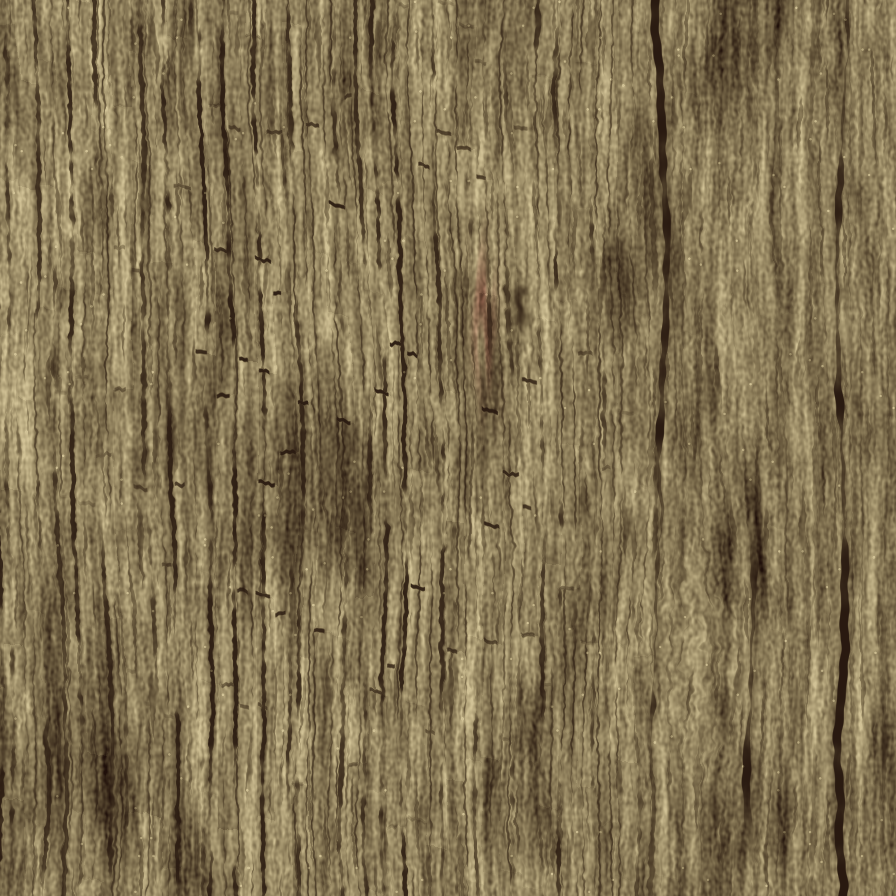
Give the GLSL for this texture, as a WebGL 2 fragment shader.

```glsl
#version 300 es
precision highp float;
// Weathered wooden board with upright fibres, splintered strips and deep cracks.
uniform vec2 u_resolution;
out vec4 fragColor;

vec2 hash2(vec2 p) {
  vec3 q = fract(p.xyx * vec3(0.1031, 0.1030, 0.0973));
  q += dot(q, q.yzx + 33.33);
  return fract((q.xx + q.yz) * q.zy);
}

float corner(vec2 cell, vec2 offset, vec2 f) {
  return dot(hash2(cell + offset) * 2.0 - 1.0, f - offset);
}

// Gradient noise, roughly -0.7 to 0.7
float noise(vec2 p) {
  vec2 i = floor(p), f = p - i;
  vec2 u = f * f * f * (f * (f * 6.0 - 15.0) + 10.0);
  return mix(mix(corner(i, vec2(0, 0), f), corner(i, vec2(1, 0), f), u.x),
             mix(corner(i, vec2(0, 1), f), corner(i, vec2(1, 1), f), u.x), u.y);
}

// Dark core of a slit with a soft shadow beside it
float slit(float dist, float halfWidth, float shadow) {
  float core = 1.0 - smoothstep(halfWidth - 0.0011, halfWidth + 0.0011, abs(dist));
  return max(core, shadow * exp(-abs(dist) * 190.0));
}

// Scattered upright grooves that open and close along their length
// x: darkness, y: light on the lip to the right of the groove
vec2 grooves(vec2 p, float columns, float halfWidth, float seed) {
  vec2 result = vec2(0.0);
  for (int i = -1; i <= 1; i++) {
    float id = floor(p.x * columns) + float(i);
    vec2 h = hash2(vec2(id, seed));
    float centre = (id + 0.1 + 0.8 * h.x) / columns + 0.004 * noise(vec2(id * 7.3, p.y * 5.0));
    float along = noise(vec2(id * 5.7 + seed, p.y * (2.5 + 4.0 * h.y)))
                + 0.5 * noise(vec2(id * 3.1, p.y * 21.0))
                + 0.35 * noise(vec2(id * 9.7, p.y * 60.0));
    float opening = smoothstep(-0.2, 0.3, along + 0.4 * (h.y - 0.5));
    float dist = p.x - centre;
    float dark = opening * slit(dist, halfWidth * (0.2 + 0.8 * opening), 0.45);
    float lip = opening * exp(-pow((dist - 2.2 * halfWidth) * 450.0, 2.0));
    result = max(result, vec2(dark * (0.7 + 0.3 * h.y), lip));
  }
  return result;
}

// x: tone of a broken strip, y: darkness of the gash across its end
vec2 splinters(vec2 p) {
  float column = p.x * 46.0 + 0.3 * noise(p * vec2(9.0, 14.0));
  float id = floor(column), across = column - id;
  vec2 h = hash2(vec2(id, 71.0));
  float rate = 5.0 + 4.0 * h.y;
  float slant = 0.09 * (h.y - 0.25) * across + 0.03 * noise(vec2(column * 4.0, p.y * 8.0));
  float run = p.y * rate + h.x * 9.0 + slant;
  float joint = floor(run + 0.5);
  float gap = abs(run - joint) / rate;
  vec2 j = hash2(vec2(joint, id + 13.0));
  float end = 0.5 + 0.5 * j.y;
  float span = smoothstep(0.0, 0.1, across) * smoothstep(end, end - 0.1, across);
  float gash = step(0.5, j.x) * span * (1.0 - smoothstep(0.001, 0.0035, gap));
  return vec2(hash2(vec2(id, floor(run))).x - 0.5, gash);
}

// Long ragged cracks through the right side of the board
float longCracks(vec2 p) {
  float dark = 0.0;
  for (int i = 0; i < 3; i++) {
    float k = float(i);
    float centre = 0.735 + 0.103 * k + 0.03 * noise(vec2(k * 4.7 + 0.5, p.y * 2.2))
                 + 0.006 * noise(vec2(k * 8.3, p.y * 13.0)) + 0.004 * noise(vec2(k * 2.9, p.y * 45.0));
    float reach = i == 1 ? smoothstep(0.42, 0.34, p.y) * smoothstep(0.05, 0.12, p.y) : 1.0;
    float opening = smoothstep(-0.35, 0.35, noise(vec2(k * 6.1 + 2.4, p.y * 5.0))
                  + 0.6 * noise(vec2(k * 3.3, p.y * 26.0)));
    dark = max(dark, reach * (0.45 + 0.55 * opening) * slit(p.x - centre, 0.0008 + 0.0042 * opening, 0.6));
  }
  return dark;
}

void main() {
  vec2 uv = gl_FragCoord.xy / u_resolution;
  float smoothSide = smoothstep(0.68, 0.77, uv.x);

  // Bend the fibres, with a swelling around a knot and ragged edges
  vec2 knot = (uv - vec2(0.77, 0.26)) * vec2(15.0, 8.0);
  float swelling = exp(-dot(knot, knot));
  vec2 p = uv;
  p.x += 0.03 * noise(uv * vec2(2.5, 1.6)) + 0.005 * noise(uv * vec2(16.0, 7.0));
  p.x -= 0.025 * knot.x * swelling - 0.01 * swelling * noise(uv * 45.0);
  vec2 ragged = p + vec2(0.0035 * noise(uv * vec2(70.0, 55.0)) + 0.002 * noise(uv * 150.0), 0.0);

  // Fibre tones from broad streaks to fine grit
  float tone = 0.555;
  tone += 0.22 * noise(p * vec2(42.0, 2.6));
  tone += 0.25 * noise(p * vec2(115.0, 7.0) + 17.0);
  tone += 0.23 * noise(ragged * vec2(230.0, 26.0) + 41.0);
  tone += 0.21 * noise(uv * vec2(240.0, 150.0) + 5.0);

  // Weather stains, heavier towards the lower left corner
  float blotch = noise(uv * vec2(7.0, 3.5) + 3.0) + 0.6 * noise(p * vec2(34.0, 8.0) + 8.0);
  float stain = smoothstep(0.0, 0.55, blotch + 0.25 * smoothstep(0.45, 0.0, length(uv * vec2(1.0, 0.7))));
  tone -= 0.22 * stain + 0.045 * smoothSide;

  // Splinters, grooves and cracks
  vec2 strip = splinters(p);
  float brokenArea = smoothstep(0.5, 0.15, length((uv - vec2(0.4, 0.55)) * vec2(1.2, 0.8)));
  tone += 0.1 * strip.x * (1.0 - 0.7 * smoothSide);
  vec2 wide = grooves(ragged, 40.0, 0.0027, 3.0) * (1.0 - 0.65 * smoothSide);
  vec2 narrow = grooves(ragged, 75.0, 0.0013, 29.0) * (1.0 - 0.4 * smoothSide);
  float hairline = smoothstep(0.16, 0.36, noise(ragged * vec2(165.0, 11.0) + 77.0));
  tone += 0.07 * wide.y + 0.05 * narrow.y;
  float dark = max(max(0.95 * wide.x, 0.7 * narrow.x), 0.4 * hairline);
  dark = max(dark, 0.95 * strip.y * brokenArea * (1.0 - smoothSide));
  dark = max(dark, longCracks(uv));
  vec2 hole = (uv - vec2(0.58, 0.655)) * vec2(85.0, 40.0) + 2.0 * noise(uv * 50.0);
  dark = max(dark, 0.85 * exp(-dot(hole, hole)));
  tone = mix(tone, 0.1, dark);

  // Tiny pale chips
  vec2 grid = uv * 150.0, chip = hash2(floor(grid) + 9.0);
  float chipDist = length(fract(grid) - 0.3 - 0.4 * chip.yx);
  tone += 0.2 * step(0.99, chip.x) * smoothstep(0.3, 0.1, chipDist);

  // Olive brown colouring with a narrow rusty streak
  tone = clamp(tone, 0.06, 0.76);
  vec3 colour = vec3(tone + 0.06, tone, tone * (0.62 + 0.2 * tone));
  vec2 streak = (p - vec2(0.55, 0.635)) * vec2(75.0, 14.0);
  float rust = exp(-dot(streak, streak)) * smoothstep(-0.3, 0.3, noise(p * vec2(90.0, 14.0)));
  colour = mix(colour, colour * vec3(0.8, 0.55, 0.6), rust);
  fragColor = vec4(colour, 1.0);
}
```
